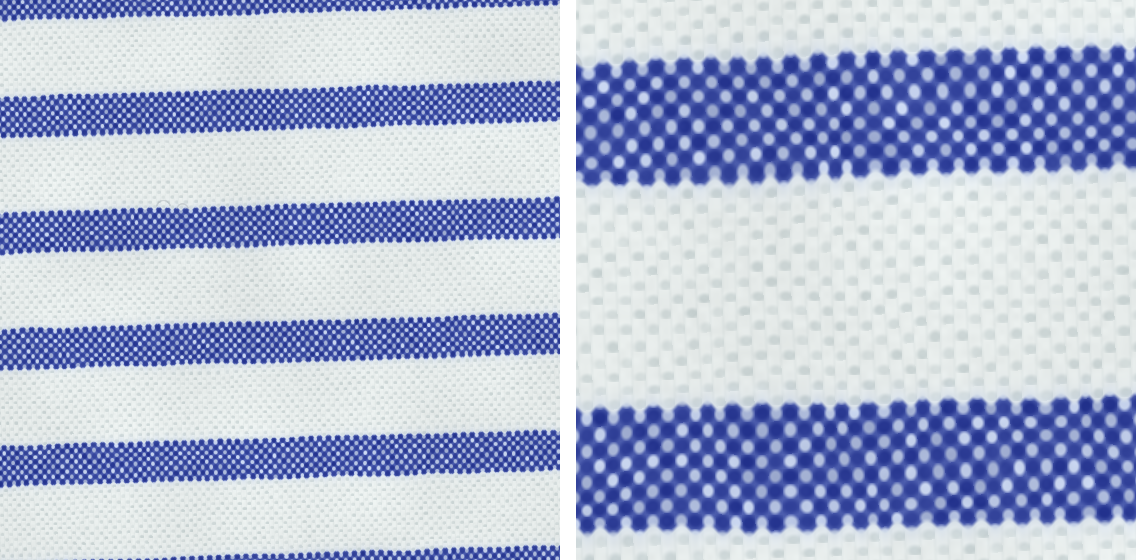
Left, the full canvas; right, a detail of the centre.
This texture is drawn by a WebGL 2 fragment shader. Its source:

```glsl
#version 300 es
precision highp float;
// Plain-woven striped cloth: blue weft bands on off-white, slightly tilted.
// A checker of thread crossings places white warp knobs over blue floats;
// hash noise adds thread wobble, uneven dye and a trace of lint.

uniform vec2 u_resolution;
out vec4 fragColor;

const float PI = 3.14159265;
const float TILT = 0.029;          // rise of the bands across the canvas
const float BAND_START = 0.1315;   // lower edge of the first full band
const float BAND_PERIOD = 0.2077;
const float ROWS_PER_PERIOD = 23.0;
const float BLUE_ROWS = 8.0;
const float COLUMNS = 124.0;

const vec3 WHITE = vec3(0.915, 0.935, 0.93);
const vec3 PIT_GREY = vec3(0.79, 0.83, 0.83);
const vec3 NAVY = vec3(0.14, 0.20, 0.56);
const vec3 BLUE = vec3(0.36, 0.43, 0.73);
const vec3 KNOB = vec3(0.75, 0.80, 0.90);
const vec3 FRINGE = vec3(0.76, 0.82, 0.92);

float hash(vec2 p) {
  return fract(sin(dot(p, vec2(127.1, 311.7))) * 43758.5453);
}

float noise(vec2 p) {
  vec2 i = floor(p);
  vec2 f = fract(p);
  f = f * f * (3.0 - 2.0 * f);
  float low = mix(hash(i), hash(i + vec2(1, 0)), f.x);
  float high = mix(hash(i + vec2(0, 1)), hash(i + vec2(1, 1)), f.x);
  return mix(low, high, f.y);
}

// Soft ellipse: 1 at the centre, 0 outside its radii
float softSpot(vec2 p, vec2 radii, float blur) {
  return 1.0 - smoothstep(1.0 - blur, 1.0 + blur, length(p / radii));
}

// Thread coordinates: x counts warp columns, y counts weft rows
vec2 threadCoords(vec2 uv) {
  vec2 t = vec2(uv.x + TILT * uv.y, uv.y - TILT * uv.x);
  t.x *= COLUMNS;
  t.y = (t.y - BAND_START) / BAND_PERIOD * ROWS_PER_PERIOD;
  vec2 wobble = vec2(noise(uv * vec2(40.0, 14.0)), noise(uv * vec2(18.0, 40.0) + 7.0));
  return t + 0.45 * (wobble - 0.5);
}

// Signed distance to the nearest blue band, in rows, with toothed edges
float bandDistance(vec2 t) {
  float period = floor(t.y / ROWS_PER_PERIOD);
  float row = t.y - period * ROWS_PER_PERIOD;
  float nearRow = row > 0.5 * (ROWS_PER_PERIOD + BLUE_ROWS) ? ROWS_PER_PERIOD : clamp(floor(row), 0.0, BLUE_ROWS - 1.0);
  float side = mod(period * ROWS_PER_PERIOD + nearRow, 2.0) < 0.5 ? 1.0 : -1.0;
  float centred = mod(t.y - 0.5 * BLUE_ROWS + 0.5 * ROWS_PER_PERIOD, ROWS_PER_PERIOD) - 0.5 * ROWS_PER_PERIOD;
  return abs(centred) - 0.5 * BLUE_ROWS - 0.3 * side * sin(PI * t.x);
}

// Blue band: navy float centres, lighter gaps, white warp knobs
vec3 blueWeave(vec2 p, float warpUp, float grain) {
  float core = softSpot(p, vec2(0.52, 0.46), 0.5) * (1.0 - warpUp);
  float knob = softSpot(p, vec2(0.40, 0.42), 0.4) * warpUp;
  vec3 color = mix(BLUE, NAVY, 0.35 + 0.65 * core);
  color = mix(color, BLUE, 0.3 * grain);
  return mix(color, KNOB + 0.1 * (grain - 0.5), knob * (0.8 + 0.2 * grain));
}

// White ground: pale threads with faint grey pits between crossings
vec3 whiteWeave(vec2 p, float warpUp, float grain) {
  float pit = softSpot(p - vec2(0.12, -0.2), vec2(0.45, 0.34), 0.55) * (1.0 - warpUp);
  float gap = smoothstep(0.3, 0.5, abs(p.x)) * 0.2;
  return mix(WHITE, PIT_GREY, pit * (0.5 + 0.5 * grain) + gap);
}

// Short curved fibre lying on the cloth
float lint(vec2 uv, vec2 centre, float radius, float width) {
  vec2 d = uv - centre;
  float arc = 1.0 - smoothstep(0.3 * width, width, abs(length(d) - radius));
  return arc * smoothstep(0.0, 0.3 * radius, d.y);
}

void main() {
  vec2 uv = gl_FragCoord.xy / u_resolution;
  vec2 t = threadCoords(uv);
  vec2 cell = floor(t);
  vec2 local = fract(t) - 0.5;
  float warpUp = mod(cell.x + cell.y, 2.0);
  float grain = hash(cell);

  // Bands over the ground, with a pale dye fringe
  float d = bandDistance(t);
  float blue = 1.0 - smoothstep(-0.22, 0.22, d);
  vec3 ground = whiteWeave(local, warpUp, grain);
  ground = mix(ground, FRINGE, 0.45 * exp(-1.6 * max(d, 0.0)));
  vec3 color = mix(ground, blueWeave(local, warpUp, grain), blue);

  // Lint and slow tonal unevenness
  float fibre = lint(uv, vec2(0.292, 0.630), 0.012, 0.0022)
              + lint(uv, vec2(0.326, 0.626), 0.010, 0.0020);
  color = mix(color, vec3(0.66, 0.69, 0.71), 0.45 * min(fibre, 1.0));
  color *= 0.98 + 0.04 * noise(uv * 9.0);
  color += 0.025 * (noise(uv * 230.0) - 0.5);
  fragColor = vec4(clamp(color, 0.0, 1.0), 1.0);
}
```
